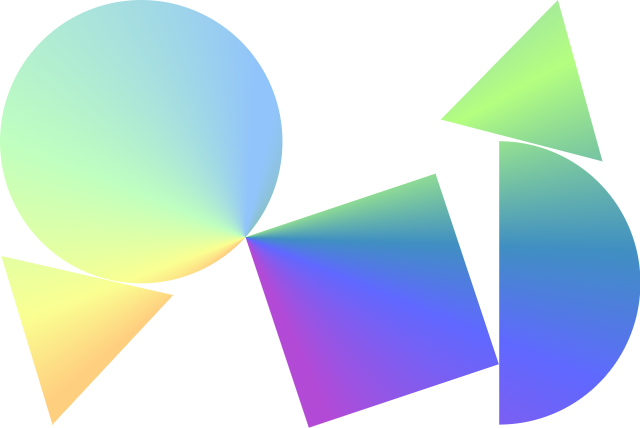
Reproduce this background procedurally as a Shadertoy shader.

```glsl
#define PIVOT vec2(0.575, 0.4453)
#define DISC_CENTER vec2(0.331, 0.669)
#define HALF_DISC_CENTER vec2(1.170, 0.339)
#define DISC_RADIUS 0.331
#define SQUARE_CENTER vec2(0.8723, 0.2975)
#define SQUARE_HALF_SIDE 0.2347
#define SQUARE_TILT 18.43
#define PAPER vec3(1.0)

// Conic gradient stops: colour in rgb, angle in degrees in w
const int STOP_COUNT = 10;
const vec4 STOPS[STOP_COUNT] = vec4[](
    vec4(0.70, 0.29, 0.84, -65.0),
    vec4(0.375, 0.41, 1.00, -22.0),
    vec4(0.25, 0.56, 0.76, -2.0),
    vec4(0.706, 1.00, 0.50, 28.5),
    vec4(0.54, 0.76, 0.80, 55.0),
    vec4(0.57, 0.77, 0.98, 77.0),
    vec4(0.57, 0.77, 0.98, 87.0),
    vec4(0.75, 1.00, 0.75, 158.0),
    vec4(0.98, 1.00, 0.57, 200.0),
    vec4(1.00, 0.81, 0.50, 220.0));

vec3 conicColor(vec2 p) {
    float angle = degrees(atan(p.y, p.x));
    if (angle < -90.0) angle += 360.0;
    vec3 color = STOPS[0].rgb;
    for (int i = 1; i < STOP_COUNT; i++) {
        float start = STOPS[i - 1].w;
        float t = clamp((angle - start) / (STOPS[i].w - start), 0.0, 1.0);
        color = mix(color, STOPS[i].rgb, t);
    }
    return color;
}

float discDistance(vec2 p, vec2 center) {
    return length(p - center) - DISC_RADIUS;
}

float squareDistance(vec2 p) {
    float tilt = radians(SQUARE_TILT);
    vec2 axis = vec2(cos(tilt), sin(tilt));
    vec2 q = p - SQUARE_CENTER;
    vec2 local = abs(vec2(dot(q, axis), dot(q, vec2(-axis.y, axis.x))));
    return max(local.x, local.y) - SQUARE_HALF_SIDE;
}

// Positive on the right of the line from a to b
float edgeDistance(vec2 p, vec2 a, vec2 b) {
    vec2 dir = normalize(b - a);
    return dot(p - a, vec2(dir.y, -dir.x));
}

// Corners run counter-clockwise
float triangleDistance(vec2 p, vec2 a, vec2 b, vec2 c) {
    return max(edgeDistance(p, a, b),
           max(edgeDistance(p, b, c), edgeDistance(p, c, a)));
}

void mainImage(out vec4 fragColor, in vec2 fragCoord) {
    // Canvas is 1.5 wide and 1 high
    vec2 p = fragCoord / iResolution.xy * vec2(1.5, 1.0);

    // Union of all shapes
    float halfDisc = max(discDistance(p, HALF_DISC_CENTER), HALF_DISC_CENTER.x - p.x);
    float shape = min(discDistance(p, DISC_CENTER), halfDisc);
    shape = min(shape, squareDistance(p));
    shape = min(shape, triangleDistance(p,
        vec2(1.3076, 1.0), vec2(1.0332, 0.7207), vec2(1.4121, 0.623)));
    shape = min(shape, triangleDistance(p,
        vec2(0.003, 0.402), vec2(0.123, 0.008), vec2(0.406, 0.3105)));

    // One gradient around the pivot fills every shape
    float coverage = clamp(0.5 - shape * iResolution.y, 0.0, 1.0);
    fragColor = vec4(mix(PAPER, conicColor(p - PIVOT), coverage), 1.0);
}
```
